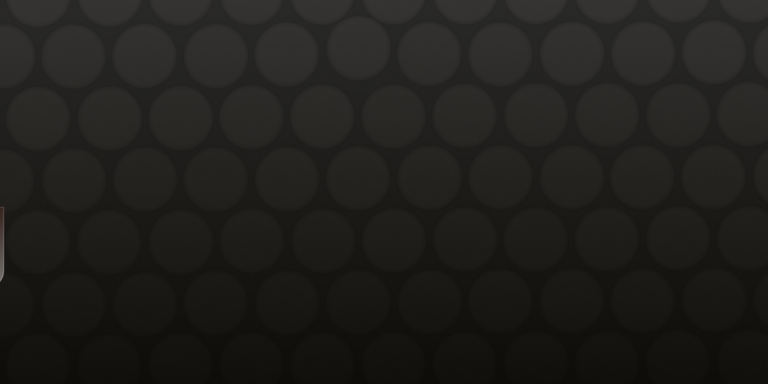
A Shadertoy shader for this pattern:

```glsl
// Dark panel of faint round studs packed in staggered rows, lit from above.
// Each pixel takes the nearest slightly jittered stud centre from three rows,
// then blends two vertical gradients; a small metal tab sits on the left edge.

#define PITCH vec2(0.1852, 0.1612)  // stud spacing, in canvas heights
#define FIRST_STUD vec2(0.0070, 0.0515)
#define RADIUS 0.0835
#define RIM 0.010                   // width of the fainter outer rim
#define TILT 0.006                  // rise of the rows to the right
#define JITTER vec2(0.0015, 0.0015)
#define STUD_LOW vec3(0.066, 0.060, 0.045)
#define STUD_HIGH vec3(0.205, 0.202, 0.195)
#define GAP_LOW vec3(0.055, 0.050, 0.037)
#define GAP_HIGH vec3(0.164, 0.163, 0.157)
#define SWELL vec3(0.93, 0.87, 0.018) // centre and height of a lifted spot
#define TAB vec4(0.0105, 0.250, 0.461, 0.045) // right, bottom, top, corner

float hash(vec2 p) {
    return fract(sin(dot(p, vec2(127.1, 311.7))) * 43758.5453);
}

// Signed distance to the closest stud; its cell is returned in id.
float studDistance(vec2 p, out vec2 id) {
    float nearest = 10.0;
    p -= FIRST_STUD;
    float baseRow = floor(p.y / PITCH.y + 0.5);
    id = vec2(0.0);
    for (int k = -1; k <= 1; k++) {
        float row = baseRow + float(k);
        float stagger = 0.5 * mod(row + 1.0, 2.0);
        float column = floor(p.x / PITCH.x - stagger + 0.5);
        vec2 cell = vec2(column, row);
        vec2 centre = vec2(column + stagger, row) * PITCH;
        vec2 wobble = vec2(hash(cell), hash(cell + 37.0)) - 0.5;
        vec2 fromSwell = (centre + FIRST_STUD - SWELL.xy) / 0.12;
        centre.y += SWELL.z * exp(-dot(fromSwell, fromSwell));
        float d = length(p - centre - 2.0 * JITTER * wobble) - RADIUS;
        if (d < nearest) {
            nearest = d;
            id = cell;
        }
    }
    return nearest;
}

// Signed distance to the tab, whose lower right corner is rounded.
float tabDistance(vec2 p) {
    float box = max(p.x - TAB.x, max(TAB.y - p.y, p.y - TAB.z));
    vec2 q = vec2(p.x - TAB.x, TAB.y - p.y) + TAB.w;
    float corner = length(max(q, 0.0)) - TAB.w;
    return q.y > 0.0 ? corner : box;
}

void mainImage(out vec4 fragColor, in vec2 fragCoord) {
    vec2 p = fragCoord / iResolution.y;
    float pixel = 1.0 / iResolution.y;
    vec2 id;
    float d = studDistance(p - vec2(0.0, TILT * (p.x - 1.0)), id);

    // Vertical light on the gaps and the stud faces
    vec3 gap = mix(GAP_LOW, GAP_HIGH, p.y);
    vec3 stud = mix(STUD_LOW, STUD_HIGH, p.y);
    stud *= 0.985 + 0.03 * hash(id + 11.0);

    // Shadow around each stud, then its face with a two-step soft edge
    gap *= 1.0 - 0.05 * exp(-max(d, 0.0) / 0.008);
    float outer = 1.0 - smoothstep(-pixel, pixel, d);
    float inner = 1.0 - smoothstep(-RIM - pixel, -RIM * 0.3 + pixel, d);
    vec3 color = mix(gap, stud, 0.6 * outer + 0.4 * inner);

    // Tab: brown at the top, grey below, with a paler outline
    float tab = tabDistance(p);
    float rise = clamp((p.y - TAB.y) / (TAB.z - TAB.y), 0.0, 1.0);
    vec3 metal = mix(vec3(0.47, 0.46, 0.45), vec3(0.20, 0.13, 0.11), rise);
    metal += 0.12 * smoothstep(-0.005, -0.001, tab);
    color = mix(color, metal, 1.0 - smoothstep(-pixel, pixel, tab));

    // Fine grain on a fixed grid of the canvas
    color += 0.004 * (hash(floor(p * 256.0)) - 0.5);
    fragColor = vec4(color, 1.0);
}
```
